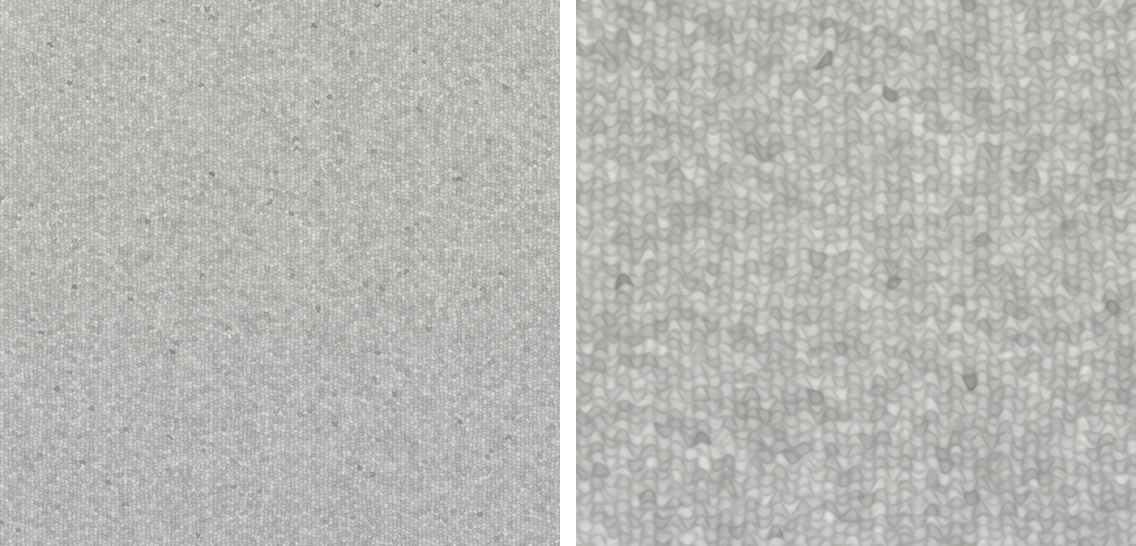
Left, the full canvas; right, a detail of the centre.
Reproduce this texture procedurally as a Shadertoy shader.

```glsl
// Pale grey wool carpet: fine looped pile set in vertical tufted columns.

const vec2 LOOP_COUNT = vec2(128.0, 142.0); // columns and rows per canvas height
const vec3 WOOL_GREY = vec3(0.731, 0.728, 0.719);
const vec3 WARM_TINT = vec3(0.005, 0.001, -0.006);

vec3 hash3(vec2 p) {
    vec3 q = fract(p.xyx * vec3(0.1031, 0.1030, 0.0973));
    q += dot(q, q.yxz + 33.33);
    return fract((q.xxy + q.yzz) * q.zyx);
}

mat2 rotation(float angle) {
    float c = cos(angle), s = sin(angle);
    return mat2(c, s, -s, c);
}

// Cellular noise of slanted ovals: x = gap to the next oval, y = blended
// tone in -1..1, z = strength of a rare dark speck.
vec3 woolLoops(vec2 p, vec2 jitter, float slant) {
    vec2 cell = floor(p);
    float nearest = 9.0, second = 9.0;
    float tone = 0.0, speck = 0.0, total = 0.0;
    for (int j = -1; j <= 1; j++) {
        for (int i = -1; i <= 1; i++) {
            vec2 id = cell + vec2(i, j);
            vec3 shape = hash3(id);
            vec3 dye = hash3(id + 217.0);
            vec2 offset = p - id - 0.5 - jitter * (shape.xy - 0.5);
            offset = rotation(slant * (shape.z - 0.35)) * offset;
            float d = length(offset * vec2(0.88, 1.16));
            float weight = exp(-9.0 * d * d);
            tone += weight * (dye.x + dye.y - 1.0);
            speck += weight * smoothstep(0.982, 1.0, dye.z);
            total += weight;
            second = min(second, max(nearest, d));
            nearest = min(nearest, d);
        }
    }
    return vec3(second - nearest, tone / total, speck / total);
}

// Layered sines: broad, soft unevenness of the pile.
float softPatches(vec2 p) {
    float sum = 0.0, amplitude = 0.5;
    for (int i = 0; i < 4; i++) {
        sum += amplitude * sin(p.x + 1.7 * sin(p.y)) * sin(p.y + 1.3 * sin(p.x));
        p = rotation(0.9) * p * 1.9 + 2.3;
        amplitude *= 0.7;
    }
    return sum;
}

// Tone of each column, with faint broken streaks along its length.
float columnTone(float column, float height) {
    vec3 random = hash3(vec2(column, 71.0));
    float run = sin(height * (9.0 + 14.0 * random.y) + 6.28 * random.z);
    return (random.x - 0.5) * (0.6 + 0.4 * run);
}

void mainImage(out vec4 fragColor, in vec2 fragCoord) {
    vec2 uv = fragCoord / iResolution.xy;
    vec2 plane = fragCoord / iResolution.y;
    vec2 pile = plane * LOOP_COUNT;

    // Columns waver a little and are staggered against each other
    pile.x += 0.22 * sin(pile.y * 0.31) * sin(pile.x * 0.13);
    float column = floor(pile.x);
    vec2 stitch = pile + vec2(0.0, 0.25 * sin(pile.x * 3.14159));

    // Loops, finer yarn grain, and the seams between columns
    vec3 loops = woolLoops(stitch, vec2(0.55, 0.85), 1.6);
    vec3 grain = woolLoops(pile * 1.75 + 40.0, vec2(0.9), 2.4);
    float crown = smoothstep(0.0, 0.62, loops.x) - 0.54;
    float seam = cos(6.28318 * fract(pile.x));

    float light = 0.078 * crown + 0.085 * loops.y + 0.036 * grain.y;
    light -= 0.010 * seam + 0.15 * loops.z;
    light += 0.022 * columnTone(column, plane.y);
    light += 0.009 * softPatches(plane * 24.0);

    // Even daylight, a touch brighter and warmer toward the top
    light += 0.016 * (uv.y - 0.5) + 0.02 * (pow(uv.x - 0.5, 2.0) - 0.083);
    vec3 color = WOOL_GREY + light + WARM_TINT * (uv.y - 0.4);
    fragColor = vec4(clamp(color, 0.0, 1.0), 1.0);
}
```
